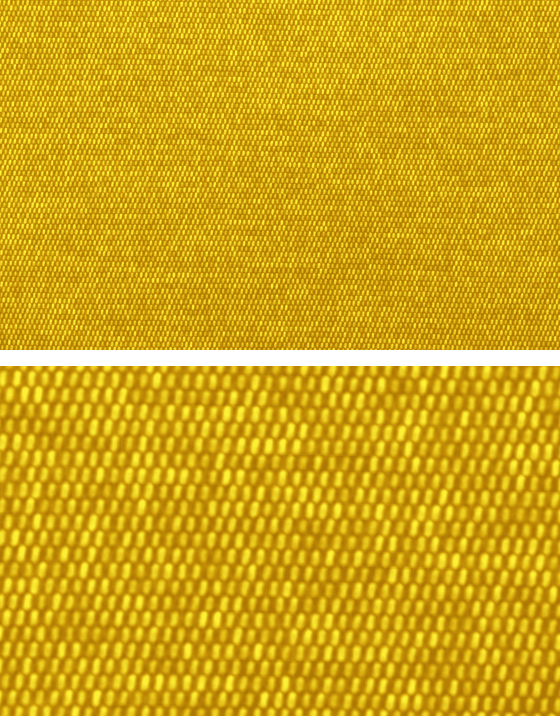
Top, the full canvas; bottom, a detail of the centre.
Give the GLSL for this texture, as a WebGL 1 fragment shader.

```glsl
precision highp float;

// Yellow woven cloth: about 120 by 66 short leaning stitches in staggered rows.
// Each stitch is a soft capsule lit from above; uneven yarn, fibre grain and
// broad light shift a single tone, which a three-colour ramp turns into yellow.

uniform vec2 u_resolution;

const vec2 STITCHES = vec2(75.0, 66.0); // repeats per canvas height
const vec3 SHADOW = vec3(0.68, 0.47, 0.01);
const vec3 BODY = vec3(0.84, 0.66, 0.05);
const vec3 SHINE = vec3(0.99, 0.94, 0.21);

float hash(vec2 p) {
  p = fract(p * vec2(0.1031, 0.1173));
  p += dot(p, p.yx + 33.33);
  return fract((p.x + p.y) * p.x * 17.0);
}

// Distance to the nearest of the scattered points, one per unit cell.
float cellular(vec2 p) {
  vec2 cell = floor(p);
  float nearest = 1.0;
  for (int j = -1; j <= 1; j++) {
    for (int i = -1; i <= 1; i++) {
      vec2 c = cell + vec2(float(i), float(j));
      vec2 point = c + vec2(hash(c), hash(c + 57.0));
      nearest = min(nearest, length(p - point));
    }
  }
  return nearest;
}

float capsule(vec2 p, float halfLength, float radius) {
  p.y -= clamp(p.y, -halfLength, halfLength);
  return length(p) - radius;
}

// Brightness of the stitch that covers p in the given row.
float stitch(vec2 p, float row, float blur) {
  float x = p.x + 0.5 * mod(row, 2.0);
  vec2 id = vec2(floor(x), row) + 200.0;
  float wear = hash(id);
  vec2 q = vec2(fract(x), p.y - row) - 0.5;
  q.x += 0.08 * (hash(id + 31.0) - 0.5) - 0.16 * q.y;
  float d = capsule(q, 0.17 + 0.08 * wear, 0.23 + 0.04 * wear);
  float cover = 1.0 - smoothstep(-blur, blur, d);
  float light = 0.80 + 0.28 * q.y + 0.20 * q.x + 0.30 * (wear - 0.5);
  return cover * light;
}

// Rows interlock, so the brightest of three neighbours is on top.
float weave(vec2 p, float blur) {
  float tone = 0.0;
  for (int k = -1; k <= 1; k++) {
    tone = max(tone, stitch(p, floor(p.y) + float(k), blur));
  }
  return tone;
}

// Thick and thin stretches along each yarn.
float yarn(vec2 p) {
  float row = floor(p.y);
  float phase = 6.283 * hash(vec2(row + 90.0, 11.0));
  return sin(p.x * 0.11 + phase) + 0.6 * sin(p.x * 0.29 + phase * 3.0);
}

vec3 ramp(float t) {
  vec3 low = mix(SHADOW, BODY, clamp(t / 0.45, 0.0, 1.0));
  return mix(low, SHINE, clamp((t - 0.45) / 0.5, 0.0, 1.0));
}

void main() {
  vec2 p = gl_FragCoord.xy / u_resolution.y;
  vec2 uv = gl_FragCoord.xy / u_resolution;

  // Slightly slack cloth: rows drift down to the right and ripple.
  vec2 slack = vec2(0.003 * sin(p.y * 7.0), 0.002 * sin(p.x * 5.0 + p.y * 3.0));
  vec2 cloth = (p + slack + vec2(0.0, 0.012 * p.x)) * STITCHES;
  float blur = max(0.2, 0.8 * STITCHES.x / u_resolution.y);

  // Stitches, then yarn wear and fibre grain.
  float tone = 0.10 + 0.86 * weave(cloth, blur);
  tone += 0.035 * yarn(cloth);
  tone += 0.28 * (cellular(cloth * vec2(1.9, 1.6)) - 0.45);

  // Broad light: brighter at the top, dimmer toward the lower right.
  tone += 0.12 * (uv.y - 0.5) - 0.05 * (uv.x - 0.5);
  tone += 0.02 * sin(p.x * 4.0 + 1.0) * sin(p.y * 5.0);

  gl_FragColor = vec4(ramp(tone), 1.0);
}
```
